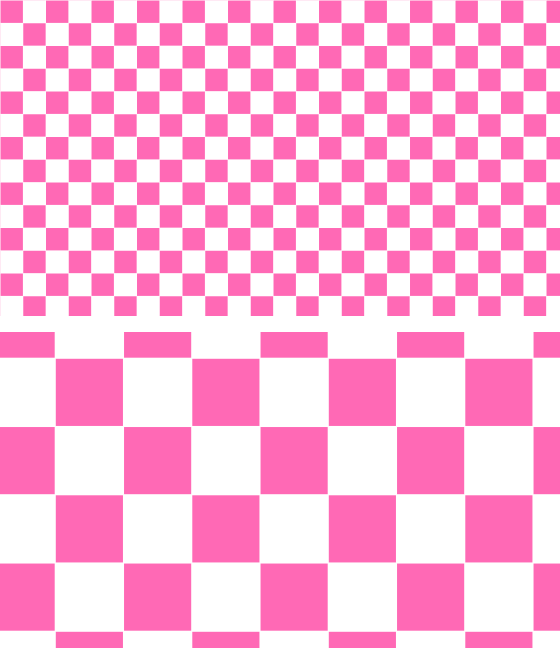
Top, the full canvas; bottom, a detail of the centre.
A WebGL 2 fragment shader for this pattern:

```glsl
#version 300 es
precision highp float;

uniform vec2 u_resolution;
out vec4 fragColor;

const vec3 WHITE = vec3(1.0);
const vec3 HOT_PINK = vec3(1.0, 0.41, 0.71);

const float CELLS_DOWN = 13.89;        // cells in one canvas height
const float HALF_SIDE = 0.492;         // leaves a hairline gap at the corners
const vec2 GRID_SHIFT = vec2(0.0145);  // grid offset from the top left, in cells

// Pixel coverage, per axis, of bands repeating every two cells.
vec2 bandCoverage(vec2 cell, float firstCentre, float halfSide, float pixel) {
    vec2 fromCentre = abs(mod(cell - firstCentre + 1.0, 2.0) - 1.0);
    return clamp(0.5 + (halfSide - fromCentre) / pixel, 0.0, 1.0);
}

// Squares lie where even columns cross even rows, and odd cross odd.
float checkerCoverage(vec2 cell, float halfSide, float pixel) {
    vec2 even = bandCoverage(cell, 0.5, halfSide, pixel);
    vec2 odd = bandCoverage(cell, 1.5, halfSide, pixel);
    return min(even.x * even.y + odd.x * odd.y, 1.0);
}

void main() {
    // Cell coordinates, counted from the top left corner
    vec2 fromTopLeft = vec2(gl_FragCoord.x, u_resolution.y - gl_FragCoord.y);
    float pixel = CELLS_DOWN / u_resolution.y;
    vec2 cell = fromTopLeft * pixel - GRID_SHIFT;

    float pink = checkerCoverage(cell, HALF_SIDE, pixel);
    fragColor = vec4(mix(WHITE, HOT_PINK, pink), 1.0);
}
```
